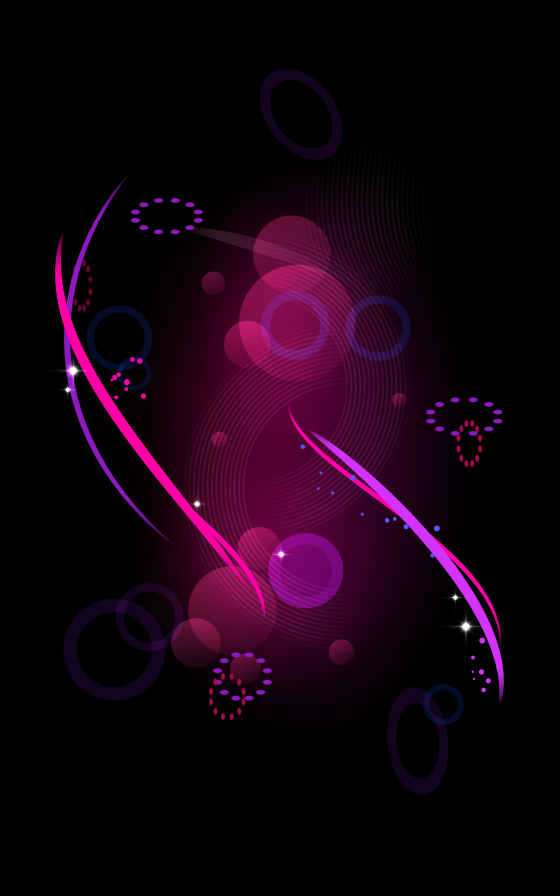
Give the GLSL for this background, as a Shadertoy shader.

```glsl
// Neon ribbons, translucent orbs and sparkles over a dark magenta haze.
// Ribbons are sampled cubic curves; orbs, rings, beads and line sheets are
// distance functions on a grid 100 units wide and 160 high.
const float TAU = 6.28318;
const vec3 PINK = vec3(1, 0, .65), VIOLET = vec3(.83, .2, 1), PURPLE = vec3(.55, .1, .75);
const vec3 CRIMSON = vec3(.65, .03, .3), BLUE = vec3(.38, .32, .95);

// Orbs: centre, radius
const vec3 ORBS[11] = vec3[11](
  vec3(52.1, 114.6, 6.9), vec3(53.1, 102.3, 10.4), vec3(38.1, 109.4, 2.1), vec3(44.2, 98.5, 4.2),
  vec3(39.2, 81.5, 1.4), vec3(71.3, 88.5, 1.3), vec3(46.3, 62.1, 3.8), vec3(41.5, 51, 7.9),
  vec3(35, 45.2, 4.4), vec3(61, 43.5, 2.3), vec3(43.8, 40.6, 2.7));
// Rings: centre, radius, width; blue ones first
const vec4 RINGS[8] = vec4[8](
  vec4(21.3, 99.6, 5.2, 1.3), vec4(24, 93.3, 2.6, .9), vec4(52.7, 101.9, 5.3, 1.7),
  vec4(67.5, 101.4, 5.1, 1.5), vec4(79.2, 34.2, 3.1, 1.1), vec4(20.4, 44, 7.9, 2.4),
  vec4(26.7, 49.8, 5.3, 1.5), vec4(54.6, 58.1, 5.7, 2));

float fill(float d, float aa) { return clamp(.5 - d / aa, 0., 1.); }

// Soft ellipse: centre in xy, radii in zw
float haze(vec2 p, vec4 e) {
  vec2 q = (p - e.xy) / e.zw;
  return pow(max(1. - dot(q, q), 0.), 1.5);
}

float ovalRing(vec2 p, vec2 radii, float tilt, float width, float aa) {
  float c = cos(tilt), s = sin(tilt);
  p = vec2(c * p.x + s * p.y, c * p.y - s * p.x);
  return fill(abs(length(p / radii) - 1.) * radii.x - .5 * width, aa);
}

// Twelve oval beads around an ellipse
float beads(vec2 p, vec4 e, vec2 bead, float aa) {
  vec2 q = p - e.xy;
  float a = (floor(atan(q.y / e.w, q.x / e.z) / TAU * 12.) + .5) * TAU / 12.;
  q -= e.zw * vec2(cos(a), sin(a));
  return fill((length(q / bead) - 1.) * min(bead.x, bead.y), aa);
}

// Tapered stroke along a cubic curve, two control points per vec4
float ribbon(vec2 p, vec4 ab, vec4 cd, float halfWidth, float aa) {
  float cover = 0.;
  vec2 last = ab.xy;
  for (float i = 1.; i < 28.5; i++) {
    float t = i / 28., u = 1. - t;
    vec2 next = u*u*u*ab.xy + 3.*u*t*(u*ab.zw + t*cd.xy) + t*t*t*cd.zw, seg = next - last;
    float h = clamp(dot(p - last, seg) / dot(seg, seg), 0., 1.), s = (i - 1. + h) / 28.;
    float taper = pow(max(4. * s * (1. - s), 0.), .6);
    float d = length(p - last - seg * h) - halfWidth * taper;
    cover = max(cover, fill(d, aa) * min(1., taper * 1.6));
    last = next;
  }
  return cover;
}

// Random dots strewn between two ends
float scatter(vec2 p, vec4 ends, vec2 spread, float count, float seed, float aa) {
  float cover = 0.;
  for (float i = .5; i < count; i++) {
    vec2 h = fract(sin((i + seed) * vec2(12.99, 78.23)) * 4375.5);
    vec2 c = mix(ends.xy, ends.zw, i / count) + spread * (2. * h - 1.);
    cover = max(cover, fill(length(p - c) - mix(.2, .58, h.y), aa));
  }
  return cover;
}

float sparkle(vec2 p, float size) {
  vec2 q = abs(p) / size;
  float rays = exp(-q.x * 9. - q.y * 1.3) + exp(-q.y * 9. - q.x * 1.3);
  return rays + .5 * exp(-abs(q.x - q.y) * 6. - (q.x + q.y) * 1.6) + 1.2 * exp(-dot(q, q) * 5.);
}

// Fine concentric lines in a soft band
float lineBand(float r, float inner, float outer) {
  float band = smoothstep(inner, inner + .6, r) * smoothstep(outer, outer - 3., r);
  return band * (.45 + .55 * cos(r * 7.8));
}

void mainImage(out vec4 fragColor, in vec2 fragCoord) {
  float aa = 160. / iResolution.y;
  vec2 p = (fragCoord - .5 * iResolution.xy) * aa + vec2(50, 80);
  // Haze
  vec3 col = vec3(.25, 0, .18) * haze(p, vec4(55, 79, 30, 53));
  col += vec3(.1, 0, .025) * haze(p, vec4(42, 82, 22, 48));
  col += vec3(.13, .01, .08) * haze(p, vec4(47, 56, 25, 23));
  col += vec3(.11, 0, .06) * haze(p, vec4(52, 104, 18, 27));
  // Line sheets and pale swoosh
  float sheet = lineBand(length(p - vec2(62, 73)), 18., 30.) * smoothstep(66., 50., p.x);
  sheet += lineBand(length(p - vec2(45, 91)), 16.5, 29.) * smoothstep(44., 60., p.x);
  float wave = p.x + 3. * sin(p.y * .12) + .25 * p.y, t = clamp((p.x - 31.) / 34., 0., 1.);
  sheet += haze(p, vec4(65, 119, 14, 17)) * (.5 + .5 * cos(wave * 7.));
  float swoosh = fill(abs(p.y - 119.5 + 5.*t + 6.*t*t) - 5.*t*(1. - t), aa);
  col += vec3(.09, .06, .08) * (sheet + 2. * swoosh * smoothstep(0., .25, t) * (1. - t));
  // Orbs lit from the upper left, then dim rings
  for (int i = 0; i < 11; i++) {
    vec2 q = p - ORBS[i].xy;
    float light = .55 + .4 * dot(q, vec2(-.5, .8)) / ORBS[i].z;
    col += vec3(.3, .07, .17) * light * fill(length(q) - ORBS[i].z, aa);
  }
  col += vec3(.13, .01, .2) * fill(length(p - vec2(54.6, 58.1)) - 6.7, aa);
  for (int i = 0; i < 8; i++) {
    vec3 tint = i < 5 ? vec3(.01, .05, .15) : vec3(.07, .015, .11);
    col += tint * ovalRing(p - RINGS[i].xy, RINGS[i].zz, 0., RINGS[i].w, aa);
  }
  col += vec3(.08, .01, .11) * ovalRing(p - vec2(53.8, 139.6), vec2(5.4, 8), .65, 1.5, aa);
  col += vec3(.08, .01, .11) * ovalRing(p - vec2(74.6, 27.7), vec2(4.6, 8.2), .1, 1.6, aa);
  // Beaded loops
  vec2 wide = vec2(.8, .42), tall = vec2(.35, .6);
  col = mix(col, PURPLE, beads(p, vec4(29.8, 121.4, 5.8, 2.9), wide, aa));
  col = mix(col, PURPLE, beads(p, vec4(82.9, 85.6, 6.2, 3.1), wide, aa));
  col = mix(col, PURPLE, beads(p, vec4(43.3, 39.2, 4.6, 4), wide, aa));
  col = mix(col, CRIMSON, .6 * beads(p, vec4(14.6, 109, 1.6, 4.2), tall, aa));
  col = mix(col, CRIMSON, beads(p, vec4(83.8, 80.8, 2, 3.7), tall, aa));
  col = mix(col, CRIMSON, beads(p, vec4(40.6, 35.6, 3, 3.7), tall, aa));
  // Ribbons
  col = mix(col, PURPLE, ribbon(p, vec4(22.9, 128.8, 7.9, 111), vec4(6.3, 82.9, 31.2, 62.5), .55, aa));
  col = mix(col, PINK, ribbon(p, vec4(11.3, 118.8, 5.2, 97.5), vec4(30.8, 74.6, 44.8, 54.2), .95, aa));
  col = mix(col, PINK, ribbon(p, vec4(32.3, 70.8, 38.5, 64.2), vec4(46.9, 57.9, 47.3, 49.6), .5, aa));
  col = mix(col, PINK, ribbon(p, vec4(51.5, 88.1, 51.5, 76.3), vec4(90.4, 62.9, 89.4, 44.2), .45, aa));
  col = mix(col, VIOLET, ribbon(p, vec4(55, 83.3, 66.3, 75.6), vec4(92.9, 50.8, 89.2, 34.2), .95, aa));
  // Confetti and sparkles
  col = mix(col, PINK, scatter(p, vec4(21, 96, 24, 88), vec2(3.5, 2), 9., 3., aa));
  col = mix(col, BLUE, scatter(p, vec4(52, 81, 80, 60), vec2(2, 4), 11., 40., aa));
  col = mix(col, VIOLET, scatter(p, vec4(85, 45, 87, 36), vec2(1.8), 7., 80., aa));
  col += sparkle(p - vec2(13.1, 93.8), 1.5) + sparkle(p - vec2(83.2, 48.1), 1.5);
  col += sparkle(p - vec2(12.1, 90.4), .8) + sparkle(p - vec2(35.2, 70), .9);
  col += sparkle(p - vec2(50.2, 61), .9) + sparkle(p - vec2(81.3, 53.3), .8);
  fragColor = vec4(min(col, 1.), 1);
}
```
